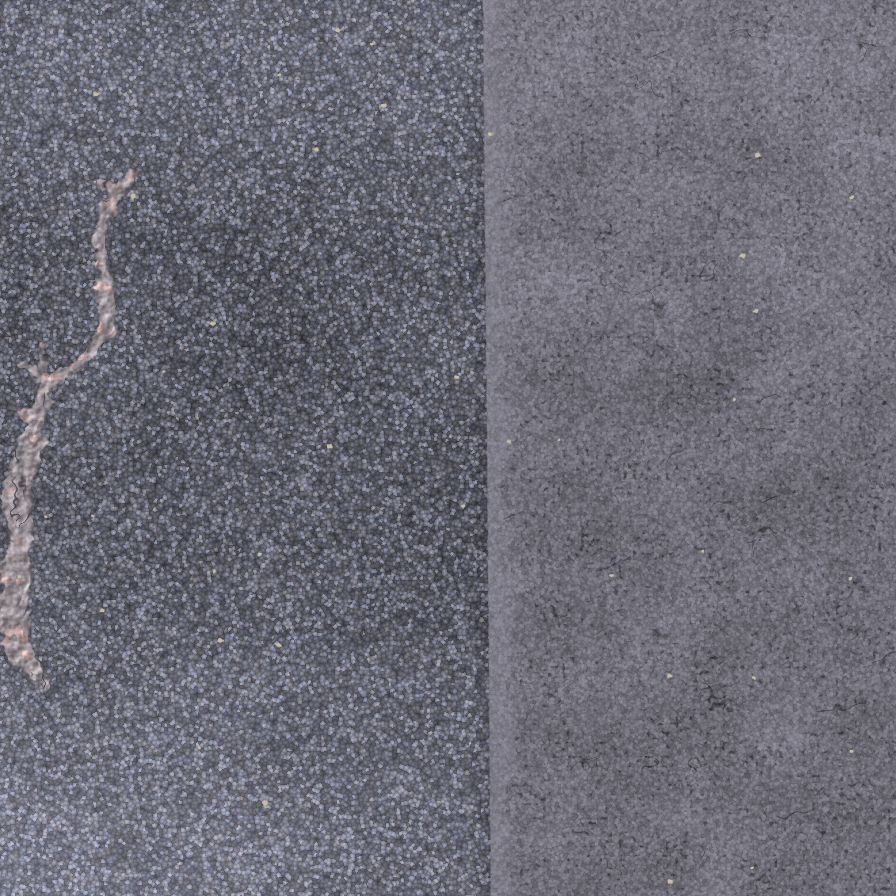
This texture is drawn by a WebGL 2 fragment shader. Its source:

```glsl
#version 300 es
precision highp float;
// Two asphalt surfaces meeting at a vertical seam, with a ragged crack on the left.

uniform vec2 u_resolution;
out vec4 fragColor;

// Layout
const float SEAM_BOTTOM = 0.548;
const float SEAM_LEAN = -0.009;
const float STRIP_WIDTH = 0.026;

// Grain
const float STONE_SCALE = 235.0;
const float FINE_SCALE = 270.0;
const float RUBBLE_SCALE = 120.0;
const float FLECK_GRID = 15.0;
const float FLECK_SHARE = 0.2;
const float COARSE_CONTRAST = 0.25;
const float FINE_CONTRAST = 0.12;

// Colours
const vec3 COARSE_TINT = vec3(0.975, 0.99, 1.11);
const vec3 FINE_TINT = vec3(0.995, 0.98, 1.075);
const vec3 RUBBLE = vec3(0.60, 0.57, 0.59);
const vec3 PINK_STONE = vec3(0.70, 0.59, 0.59);
const vec3 SHADOW = vec3(0.21, 0.21, 0.25);
const vec3 FLECK = vec3(0.78, 0.74, 0.65);

// Main crack from top to bottom: x, y, half width
const vec3 CRACK[12] = vec3[12](
  vec3(0.128, 0.785, 0.009), vec3(0.111, 0.733, 0.008), vec3(0.119, 0.680, 0.010),
  vec3(0.117, 0.630, 0.008), vec3(0.088, 0.590, 0.006), vec3(0.054, 0.574, 0.008),
  vec3(0.038, 0.520, 0.012), vec3(0.020, 0.455, 0.017), vec3(0.021, 0.390, 0.015),
  vec3(0.013, 0.310, 0.017), vec3(0.024, 0.265, 0.013), vec3(0.054, 0.235, 0.005));
// Side branches: start and end
const vec4 BRANCH[6] = vec4[6](
  vec4(0.128, 0.788, 0.156, 0.806), vec4(0.128, 0.790, 0.097, 0.799),
  vec4(0.044, 0.575, 0.048, 0.613), vec4(0.115, 0.625, 0.131, 0.629),
  vec4(0.036, 0.535, 0.010, 0.545), vec4(0.048, 0.575, 0.024, 0.592));

vec2 hash2(vec2 cell) {
  uvec2 v = uvec2(ivec2(floor(cell)) + 4096) * 1664525u + 1013904223u;
  v.x += v.y * 1664525u;
  v.y += v.x * 1664525u;
  v ^= v >> 16u;
  v.x += v.y * 1664525u;
  v.y += v.x * 1664525u;
  v ^= v >> 16u;
  return vec2(v & 65535u) / 65535.0;
}

float corner(vec2 cell, vec2 offset) {
  float a = 6.2832 * hash2(cell).x;
  return dot(vec2(cos(a), sin(a)), offset);
}

// Gradient noise, about -0.7 to 0.7
float noise(vec2 p) {
  vec2 i = floor(p), f = p - i, e = vec2(1.0, 0.0);
  vec2 u = f * f * f * (f * (f * 6.0 - 15.0) + 10.0);
  return mix(mix(corner(i, f), corner(i + e.xy, f - e.xy), u.x),
             mix(corner(i + e.yx, f - e.yx), corner(i + 1.0, f - 1.0), u.x), u.y);
}

float fbm(vec2 p) {
  float sum = 0.0, gain = 1.0;
  for (int i = 0; i < 5; i++) {
    sum += gain * noise(p);
    p = p * 2.03 + 17.3;
    gain *= 0.6;
  }
  return sum;
}

// Packed stones: x = distance to the centre, yz = random values of the stone
vec3 stones(vec2 p) {
  vec2 i = floor(p), id = i;
  float near = 9.0;
  for (int y = -1; y <= 1; y++)
  for (int x = -1; x <= 1; x++) {
    vec2 c = i + vec2(x, y);
    float d = length(c + hash2(c) - p);
    if (d < near) { near = d; id = c; }
  }
  return vec3(near, hash2(id + 531.0));
}

// Distance to a segment whose half width runs from w.x to w.y
float limb(vec2 p, vec2 a, vec2 b, vec2 w) {
  vec2 ab = b - a;
  float t = clamp(dot(p - a, ab) / dot(ab, ab), 0.0, 1.0);
  return length(p - a - ab * t) - mix(w.x, w.y, t);
}

float crackDistance(vec2 p) {
  p += 0.008 * vec2(noise(p * 45.0), noise(p * 45.0 + 50.0));
  float d = 1.0;
  for (int i = 0; i < 11; i++)
    d = min(d, limb(p, CRACK[i].xy, CRACK[i + 1].xy, vec2(CRACK[i].z, CRACK[i + 1].z)));
  for (int i = 0; i < 6; i++)
    d = min(d, limb(p, BRANCH[i].xy, BRANCH[i].zw, vec2(0.007, 0.003)));
  return d + 0.006 * noise(p * 95.0) + 0.003 * noise(p * 210.0);
}

vec3 coarseAsphalt(vec2 p) {
  float light = 0.372 + 0.14 * smoothstep(0.5, 0.0, p.y) * (1.0 - 1.2 * p.x)
              + 0.055 * smoothstep(0.6, 1.0, p.y) + 0.045 * fbm(p * 5.0);
  vec3 s = stones(p * STONE_SCALE);
  float grain = COARSE_CONTRAST * (s.y * s.y - 0.33) * (1.25 - 0.6 * s.x)
              - 0.22 * (s.x - 0.42) + 0.07 * noise(p * 110.0);
  vec3 hue = mix(vec3(1.03, 1.0, 0.96), vec3(0.98, 1.0, 1.03), s.z);
  return (light + grain) * COARSE_TINT * hue;
}

vec3 fineAsphalt(vec2 p, float fromSeam) {
  float strip = 1.0 - smoothstep(0.3, 1.5, fromSeam / STRIP_WIDTH + 0.7 * noise(p * 45.0));
  float light = 0.444 + 0.03 * smoothstep(0.35, 1.0, p.y) + 0.065 * fbm(p * 8.0 + 3.0);
  light = mix(light, 0.51, 0.85 * strip);
  vec3 s = stones(p * FINE_SCALE);
  float grain = FINE_CONTRAST * (s.y - 0.5) - 0.10 * (s.x - 0.42) + 0.06 * noise(p * 130.0);
  float pits = smoothstep(0.22, 0.55, noise(p * 190.0) + 0.35 * noise(p * 22.0));
  // Short hairline cracks, mostly level
  float vein = abs(noise(p * vec2(9.0, 22.0) + 0.35 * noise(p * 70.0)));
  float hair = (1.0 - smoothstep(0.008, 0.03, vein)) * smoothstep(0.25, 0.4, noise(p * 17.0 + 40.0));
  light += grain * (1.0 - 0.3 * strip) - (0.13 * pits + 0.13 * hair) * (1.0 - 0.7 * strip);
  return light * FINE_TINT;
}

vec3 crackFill(vec2 p, float d) {
  vec2 q = p + 0.004 * vec2(noise(p * 130.0), noise(p * 130.0 + 31.0));
  vec3 s = stones(q * RUBBLE_SCALE);
  vec3 c = mix(RUBBLE, PINK_STONE, smoothstep(0.84, 0.9, s.z)) * (0.92 + 0.16 * s.y);
  vec2 toLight = vec2(-0.2, 0.2);
  float relief = noise(p * 85.0 + toLight) - noise(p * 85.0)
               + 0.6 * (noise(p * 180.0 + toLight) - noise(p * 180.0));
  c *= 1.0 + 0.65 * relief + 0.16 * noise(p * 260.0) - 0.14 * (s.x - 0.4);
  // Thin dark clefts wander along the crack, with shade on parts of the rim
  float vein = abs(noise(p * vec2(60.0, 28.0) + 0.5 * noise(p * 120.0)));
  float cleft = (1.0 - smoothstep(0.02, 0.1, vein)) * smoothstep(0.0, 0.25, noise(p * 32.0 + 8.0));
  float rim = smoothstep(-0.005, -0.001, d) * smoothstep(0.0, 0.3, noise(p * 35.0 + 20.0));
  return mix(c, SHADOW, max(0.75 * cleft, 0.6 * rim));
}

void main() {
  vec2 p = gl_FragCoord.xy / u_resolution;
  float px = 1.0 / min(u_resolution.x, u_resolution.y);

  // Two surfaces and the seam
  float fromSeam = p.x - SEAM_BOTTOM - SEAM_LEAN * p.y + 0.001 * noise(p * vec2(20.0, 90.0));
  vec3 coarse = coarseAsphalt(p) * (1.0 - 0.12 * smoothstep(-0.02, 0.0, fromSeam));
  vec3 color = mix(coarse, fineAsphalt(p, fromSeam), smoothstep(-px, px, fromSeam));

  // Crack
  float d = crackDistance(p);
  color *= 1.0 - 0.12 * (1.0 - smoothstep(0.0, 0.004, d));
  color = mix(color, crackFill(p, d), 1.0 - smoothstep(-1.5 * px, 1.5 * px, d));

  // Scattered pale flecks
  vec2 cell = floor(p * FLECK_GRID), pick = hash2(cell + 77.0);
  vec2 q = p - (cell + 0.2 + 0.6 * hash2(cell + 211.0)) / FLECK_GRID;
  float radius = 0.0015 + 0.002 * pick.y;
  float fleck = length(q * vec2(1.0, 1.3)) - radius + 0.002 * noise(p * 300.0);
  color = mix(color, FLECK, step(pick.x, FLECK_SHARE) * (1.0 - smoothstep(-px, px, fleck)));

  fragColor = vec4(clamp(color, 0.0, 1.0), 1.0);
}
```
